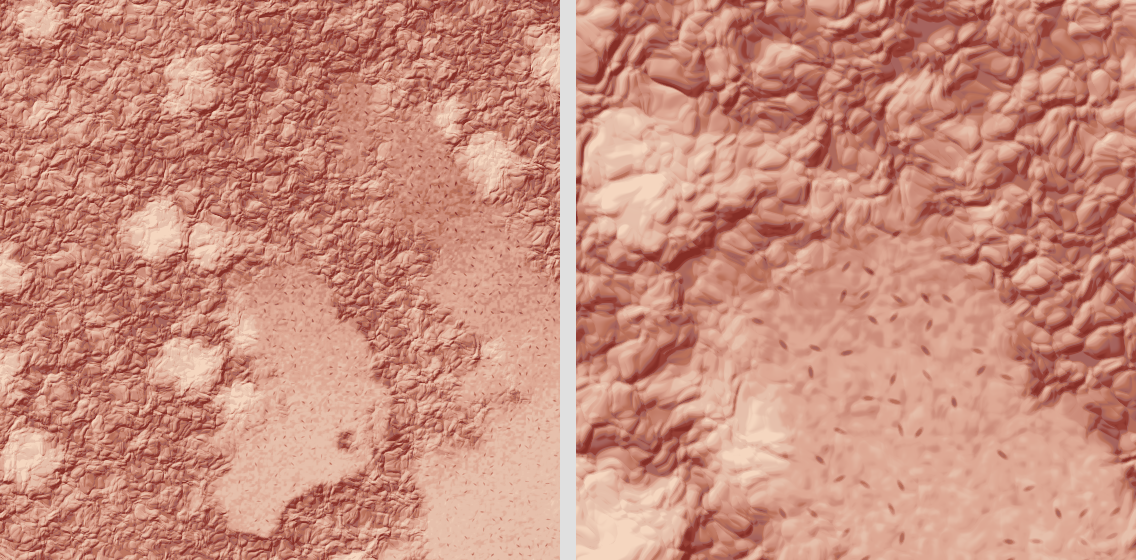
Left, the full canvas; right, a detail of the centre.
A WebGL 1 fragment shader for this texture:

```glsl
precision highp float;
// Crumbly rose powder with two smooth, finger-swept trails, lit from the upper left.
uniform vec2 u_resolution;

#define BOULDER_SCALE 12.0
#define CLUMP_SCALE 27.0
#define GRAIN_SCALE 62.0
#define FINE_SCALE 118.0
#define FLECK_SCALE 62.0
#define LIGHT_DIR vec2(-0.55, 0.83)
#define LIGHT_STEP 0.0024
#define RELIEF 1.0
#define CAVITY 75.0
#define EDGE_RAGGEDNESS 0.16

const vec3 CREVICE = vec3(0.52, 0.18, 0.15);
const vec3 RUST = vec3(0.59, 0.25, 0.21);
const vec3 MAUVE = vec3(0.65, 0.39, 0.37);
const vec3 CLAY = vec3(0.73, 0.44, 0.35);
const vec3 ROSE = vec3(0.80, 0.55, 0.48);
const vec3 PEACH = vec3(0.87, 0.66, 0.58);
const vec3 CREAM = vec3(0.90, 0.75, 0.67);
const vec3 GLINT = vec3(0.96, 0.84, 0.75);

vec2 hash2(vec2 p) {
  vec3 q = fract(vec3(p.xyx) * vec3(0.1031, 0.1030, 0.0973));
  q += dot(q, q.yzx + 33.33);
  return fract((q.xx + q.yz) * q.zy);
}

vec2 noise2(vec2 p) {
  vec2 i = floor(p), f = fract(p);
  f = f * f * (3.0 - 2.0 * f);
  return mix(mix(hash2(i), hash2(i + vec2(1, 0)), f.x),
             mix(hash2(i + vec2(0, 1)), hash2(i + vec2(1, 1)), f.x), f.y);
}

float fbm(vec2 p) {
  float sum = 0.0, amp = 0.53;
  for (int k = 0; k < 4; k++) {
    sum += amp * noise2(p).x;
    p = mat2(1.6, 1.2, -1.2, 1.6) * p + 7.3;
    amp *= 0.5;
  }
  return sum;
}

// Height of randomly sized domes, one per cell; density is the share of filled cells.
float domes(vec2 p, float density) {
  vec2 cell = floor(p);
  float height = 0.0;
  for (int y = -1; y <= 1; y++)
    for (int x = -1; x <= 1; x++) {
      vec2 id = cell + vec2(x, y);
      vec2 d = id + hash2(id) - p;
      vec2 kind = hash2(id + 71.7);
      float radius = mix(0.35, 0.8, kind.x);
      height = max(height, step(kind.y, density) * (radius - dot(d, d) / radius));
    }
  return height;
}

// Layers are divided by their scale so each has a comparable slope.
float powderHeight(vec2 p) {
  p += 0.016 * (noise2(p * 32.0) - 0.5) + 0.007 * (noise2(p * 90.0) - 0.5);
  return 0.55 * domes(p * BOULDER_SCALE, 0.13) / BOULDER_SCALE
       + 0.42 * domes(p * CLUMP_SCALE + 5.0, 0.6) / CLUMP_SCALE
       + 0.62 * domes(p * GRAIN_SCALE + 9.0, 0.9) / GRAIN_SCALE
       + 0.60 * domes(p * FINE_SCALE + 3.0, 0.9) / FINE_SCALE;
}

// Distance to a capsule whose radius changes from ra to rb.
float taper(vec2 p, vec2 a, vec2 b, float ra, float rb) {
  vec2 ab = b - a;
  float t = clamp(dot(p - a, ab) / dot(ab, ab), 0.0, 1.0);
  return length(p - a - ab * t) - mix(ra, rb, t);
}

float innerTrail(vec2 p) {
  float d = taper(p, vec2(0.40, 0.54), vec2(0.54, 0.44), 0.025, 0.06);
  d = min(d, taper(p, vec2(0.54, 0.44), vec2(0.575, 0.26), 0.06, 0.085));
  return min(d, taper(p, vec2(0.575, 0.26), vec2(0.45, 0.12), 0.085, 0.085));
}

float outerTrail(vec2 p) {
  float d = taper(p, vec2(0.65, 0.82), vec2(0.75, 0.69), 0.03, 0.06);
  d = min(d, taper(p, vec2(0.75, 0.69), vec2(0.88, 0.47), 0.06, 0.08));
  d = min(d, taper(p, vec2(0.88, 0.47), vec2(1.0, 0.28), 0.08, 0.12));
  return min(d, taper(p, vec2(1.0, 0.28), vec2(0.90, 0.0), 0.12, 0.17));
}

// Small slivers lying at random angles on the swept surface.
float flecks(vec2 p) {
  vec2 id = floor(p), h = hash2(id + 13.0), kind = hash2(id + 47.0);
  vec2 d = fract(p) - mix(vec2(0.3), vec2(0.7), h);
  vec2 along = normalize(kind - 0.5 + 0.001);
  float r = length(vec2(dot(d, along), 2.4 * dot(d, vec2(-along.y, along.x))));
  return step(kind.x, 0.45) * (1.0 - smoothstep(0.08, 0.34, r));
}

vec3 powderColor(float tone) {
  vec3 c = mix(CREVICE, RUST, smoothstep(-2.6, -1.8, tone));
  c = mix(c, MAUVE, smoothstep(-1.7, -1.2, tone));
  c = mix(c, CLAY, smoothstep(-1.2, -0.8, tone));
  c = mix(c, ROSE, smoothstep(-0.8, -0.3, tone));
  c = mix(c, PEACH, smoothstep(-0.3, 0.4, tone));
  c = mix(c, CREAM, smoothstep(0.4, 1.2, tone));
  return mix(c, GLINT, smoothstep(1.4, 2.6, tone));
}

void main() {
  vec2 p = gl_FragCoord.xy / min(u_resolution.x, u_resolution.y);

  // Ragged boundary between swept and crumbly powder
  float ragged = EDGE_RAGGEDNESS * (fbm(p * 13.0) - 0.5);
  float inner = innerTrail(p) + ragged;
  float crumbly = smoothstep(-0.025, 0.02, min(inner, outerTrail(p) + ragged));

  // Relief lighting and darkened hollows
  float height = powderHeight(p);
  float slope = (height - powderHeight(p + LIGHT_DIR * LIGHT_STEP)) / LIGHT_STEP;
  float drift = fbm(mat2(0.8, -0.6, 0.6, 0.8) * p * vec2(5.0, 9.0) + 2.0) - 0.5;
  float rough = RELIEF * slope + CAVITY * (height - 0.013) + 1.3 * drift - 0.05;

  // Swept powder: paler toward the bottom, with faint grain and flecks
  float pale = 1.0 - smoothstep(0.1, 0.68, p.y);
  float swept = mix(-0.3, 1.1, pale) + 0.22 * slope + 0.8 * drift
              + 0.9 * (noise2(p * 210.0).x - 0.5) - 1.3 * flecks(p * FLECK_SCALE);

  // Shadow under the raised lip of the inner trail
  float lip = 1.0 - smoothstep(-0.01, 0.015, innerTrail(p + vec2(-0.018, 0.02)) + ragged);
  float shadow = lip * smoothstep(-0.005, 0.012, inner);

  float tone = mix(swept, rough + 0.35 * pale * p.x, crumbly) - 1.1 * shadow;
  gl_FragColor = vec4(powderColor(tone), 1.0);
}
```
